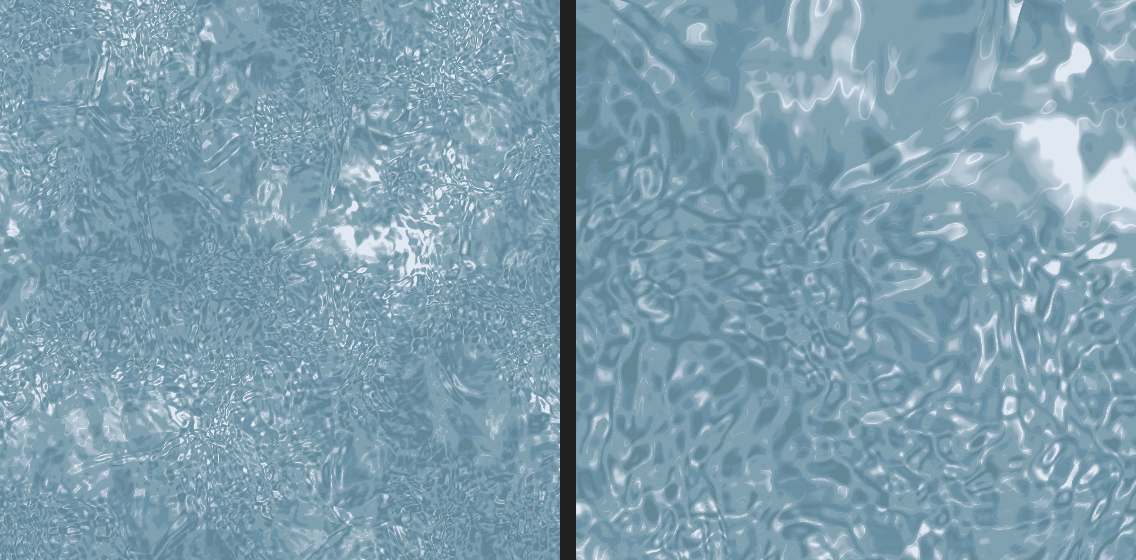
Left, the full canvas; right, a detail of the centre.
This texture is drawn by a three.js fragment shader. Its source:

```glsl
// Rippled, cracked ice: a height field of layered noise and cellular seams is
// turned into slopes, and layered sines of the slope act as a folded reflection.
// The resulting tone picks a colour from a blue-grey ramp.
varying vec2 vUv;

vec2 hash2(vec2 cell) {
  vec3 q = fract(cell.xyx * vec3(0.1031, 0.1030, 0.0973));
  q += dot(q, q.yzx + 33.33);
  return fract((q.xx + q.yz) * q.zy);
}

float cornerSlope(vec2 cell, vec2 corner, vec2 f) {
  float angle = 6.2832 * hash2(cell + corner).x;
  return dot(vec2(cos(angle), sin(angle)), f - corner);
}

// Gradient noise, roughly -0.7 to 0.7
float noise(vec2 p) {
  vec2 cell = floor(p);
  vec2 f = fract(p);
  vec2 u = f * f * f * (f * (f * 6.0 - 15.0) + 10.0);
  float low = mix(cornerSlope(cell, vec2(0.0, 0.0), f), cornerSlope(cell, vec2(1.0, 0.0), f), u.x);
  float high = mix(cornerSlope(cell, vec2(0.0, 1.0), f), cornerSlope(cell, vec2(1.0, 1.0), f), u.x);
  return mix(low, high, u.y);
}

// Cellular noise: gap between the two nearest points, zero on a seam
float seamGap(vec2 p) {
  vec2 cell = floor(p);
  float nearest = 8.0;
  float second = 8.0;
  for (int y = -1; y <= 1; y++) {
    for (int x = -1; x <= 1; x++) {
      vec2 neighbour = cell + vec2(float(x), float(y));
      float d = length(neighbour + hash2(neighbour) - p);
      second = min(second, max(nearest, d));
      nearest = min(nearest, d);
    }
  }
  return second - nearest;
}

// Ice surface: swell, ripples of varying roughness and raised seams
float height(vec2 p) {
  vec2 bent = p + 0.022 * vec2(noise(p * 9.0 + 3.7), noise(p * 9.0 + 17.3));
  float rough = mix(0.3, 1.15, smoothstep(-0.3, 0.15, noise(p * 5.0 + 61.4)));
  float ripples = 0.8 * noise(bent * 32.0 + 5.1) / 32.0 + 0.55 * noise(bent * 70.0 + 9.6) / 70.0;
  float swell = 0.6 * noise(bent * 13.0 + 23.8) / 13.0;
  float seam = 1.0 - smoothstep(0.0, 0.17, seamGap(bent * 5.0 + 11.0));
  float patchy = smoothstep(-0.25, 0.2, noise(p * 5.0 + 40.2));
  return swell + rough * ripples + 0.017 * patchy * seam;
}

vec2 slope(vec2 p) {
  float e = 0.0012;
  float h = height(p);
  return vec2(height(p + vec2(e, 0.0)) - h, height(p + vec2(0.0, e)) - h) / e;
}

vec3 iceRamp(float tone) {
  vec3 c = vec3(0.39, 0.53, 0.58);
  c = mix(c, vec3(0.42, 0.57, 0.65), smoothstep(-1.35, -0.8, tone));
  c = mix(c, vec3(0.50, 0.63, 0.69), smoothstep(-0.6, 0.15, tone));
  c = mix(c, vec3(0.62, 0.71, 0.77), smoothstep(0.7, 1.2, tone));
  c = mix(c, vec3(0.72, 0.79, 0.84), smoothstep(1.2, 1.6, tone));
  return mix(c, vec3(0.88, 0.91, 0.95), smoothstep(1.6, 2.0, tone));
}

void main() {
  vec2 p = vUv;
  vec2 n = slope(p);
  float region = noise(p * 3.5 + 30.6);

  // Folded reflection: layered sines over the slope
  vec3 phase = vec3(dot(n, vec2(3.4, 1.2)), dot(n, vec2(-1.9, 3.3)), dot(n, vec2(4.0, -3.6)));
  phase += vec3(0.0, 2.0, 4.0) + 1.5 * noise(p * 6.0 + 75.0);
  float glint = dot(sin(phase), vec3(0.6, 0.55, 0.35));
  float filament = 1.0 - smoothstep(0.0, 0.35, abs(sin(phase.z)));

  // Broad glare right of the centre, broken into patches
  vec2 fromGlare = p - vec2(0.69, 0.6);
  float glare = exp(-dot(fromGlare, fromGlare) / 0.02);
  glare *= smoothstep(-0.25, 0.15, noise(p * 9.0 + 52.0)) * (1.4 + 2.5 * noise(p * 20.0 + 8.3));

  float tone = 1.35 * glint + 1.3 * region + 0.5 * filament + glare - 0.12;
  gl_FragColor = vec4(iceRamp(tone), 1.0);
}
```
